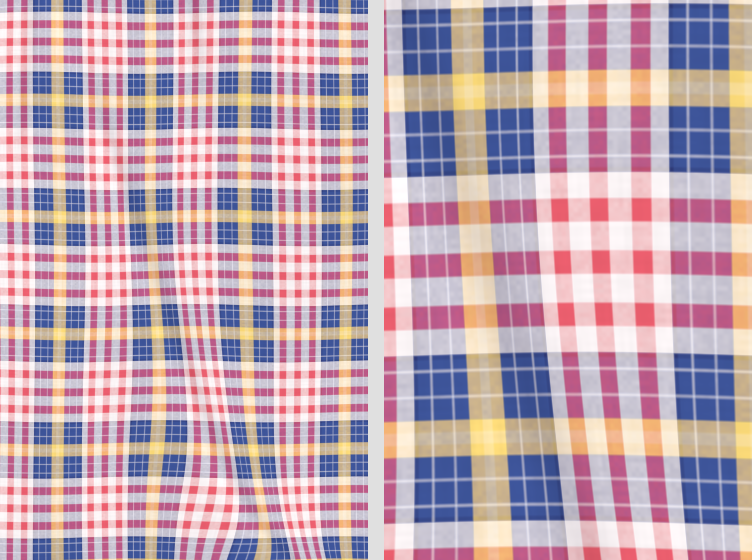
Left: the whole. Right: its middle third, enlarged.
A Shadertoy shader for this texture:

```glsl
float hash(vec2 p) {
    return fract(sin(dot(p, vec2(127.1, 311.7))) * 43758.5453);
}

float noise(vec2 p) {
    vec2 i = floor(p), f = fract(p);
    f = f * f * (3.0 - 2.0 * f);
    return mix(mix(hash(i), hash(i + vec2(1, 0)), f.x),
               mix(hash(i + vec2(0, 1)), hash(i + vec2(1, 1)), f.x), f.y);
}

// Coverage of a stripe of given half width at distance d from its centre
float stripe(float d, float halfWidth, float blur) {
    return 1.0 - smoothstep(halfWidth - blur, halfWidth + blur, abs(d));
}

// Yarn colour along one direction; one repeat per unit of phase
vec3 yarn(float phase, float blueHalf, float yellowHalf, float blur) {
    vec3 white = vec3(0.99, 0.965, 0.97);
    vec3 red = vec3(0.92, 0.37, 0.43);
    vec3 blue = vec3(0.24, 0.33, 0.60);
    vec3 navy = vec3(0.17, 0.20, 0.43);
    vec3 yellow = vec3(0.98, 0.85, 0.47);

    float a = abs(fract(phase + 0.5) - 0.5);
    float r = 0.5 - a;

    // Three red stripes between the blue bands
    vec3 c = mix(white, red, stripe(min(r, abs(r - 0.15)), 0.033, blur));

    // Blue band with dark borders and thin pale lines
    c = mix(c, blue, stripe(a, blueHalf, blur));
    c = mix(c, navy, 0.8 * stripe(a - blueHalf + 0.006, 0.006, blur));
    c = mix(c, white, 0.75 * stripe(a - 0.195, 0.005, blur));
    c = mix(c, white, 0.7 * stripe(a - 0.12, 0.005, blur));

    // Yellow centre with a pale core
    c = mix(c, yellow, stripe(a, yellowHalf, blur));
    return mix(c, white, 0.4 * stripe(a, 0.018, blur));
}

void mainImage(out vec4 fragColor, in vec2 fragCoord) {
    vec2 uv = fragCoord / iResolution.xy;
    float t = 1.0 - uv.y;

    // Diagonal fold that drags the cloth sideways, wide on its left side
    float foldX = 0.159 + 0.496 * t + 0.12 * pow(t, 8.0);
    float d = uv.x - foldX;
    float reach = d < 0.0 ? 0.028 : 0.012;
    float pull = 0.05 * smoothstep(0.26, 0.9, t) * exp(-d * d / reach);
    float slack = 0.02 * exp(-pow((uv.x - 0.535) / 0.18, 2.0));
    float sway = 0.003 * sin(7.0 * t + 9.0 * uv.x);
    vec2 cloth = vec2(uv.x - pull + slack + sway,
                      t + 0.002 * sin(11.0 * uv.x + 4.0 * t));

    // Crossing yarns, blended so that the paler one dominates
    vec2 phase = (cloth - vec2(0.159, 0.18)) / vec2(0.26, 0.2075);
    vec2 blur = max(0.8 * fwidth(phase), vec2(0.005));
    vec3 warp = yarn(phase.x, 0.255, 0.065, blur.x);
    vec3 weft = yarn(phase.y, 0.24, 0.053, blur.y);
    vec2 thread = cloth * vec2(230.0, 350.0);
    float weave = 0.5 + 0.10 * (noise(thread) - 0.5);
    vec3 col = pow(mix(pow(warp, vec3(3.0)), pow(weft, vec3(3.0)), weave), vec3(1.0 / 3.0));

    // Slubs along the threads
    col *= 1.0 + 0.025 * (noise(thread * vec2(1.0, 0.12)) - 0.5)
               + 0.025 * (noise(thread * vec2(0.12, 1.0)) - 0.5);

    // Soft shade of the fold, small creases and uneven cloth
    float shade = 0.08 * smoothstep(0.05, 0.3, t) * exp(-pow((d - 0.025) / 0.022, 2.0));
    shade += 0.08 * exp(-pow((uv.x - 0.53 - 0.1 * t) / 0.02, 2.0)) * (1.0 - smoothstep(0.05, 0.22, t));
    shade += 0.06 * exp(-pow((uv.x - 0.085 + 0.1 * t) / 0.018, 2.0)) * (1.0 - smoothstep(0.15, 0.35, t));
    shade += 0.03 * (noise(vec2(uv.x * 7.0 - t * 2.0, t * 4.0)) - 0.5);
    float light = 0.03 * exp(-pow((d + 0.025) / 0.025, 2.0));
    col *= 1.0 - shade * vec3(1.0, 1.05, 0.95) + light;

    fragColor = vec4(clamp(col, 0.0, 1.0), 1.0);
}
```
